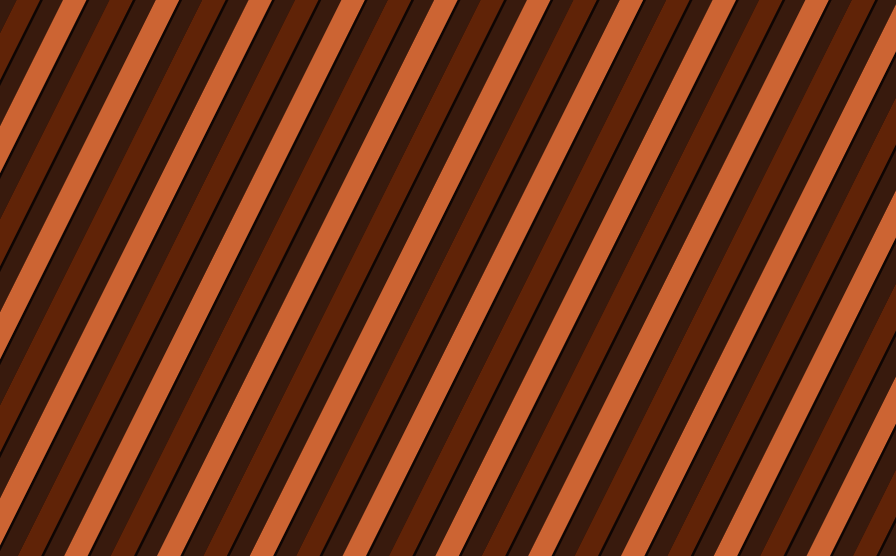
Write a Shadertoy shader that draws this pattern.

```glsl
// Slanted stripes, alternately copper and russet, each with a thin dark shadow, on brown.
#define PERIOD 0.1669   // horizontal repeat, in canvas heights
#define SLANT 0.4986    // sideways run per unit of rise
#define OFFSET 0.1153   // left edge of a copper stripe on the bottom border
#define STRIPE 0.253    // stripe width, as a share of the repeat
#define SHADOW 0.031    // shadow width, as a share of the repeat
#define BROWN vec3(0.220, 0.100, 0.050)
#define RUSSET vec3(0.376, 0.137, 0.027)
#define COPPER vec3(0.800, 0.392, 0.200)
#define SHADE vec3(0.055, 0.020, 0.010)

// Coverage of a repeating band from start to start + width, one pixel soft
float band(float u, float start, float width, float pixel) {
    float center = start + 0.5 * width;
    float d = abs(fract(u - center + 0.5) - 0.5) - 0.5 * width;
    return clamp(0.5 - d / pixel, 0.0, 1.0);
}

// Lays a stripe and the shadow along its right edge over the base
vec3 shadedStripe(vec3 base, vec3 tint, float u, float start, float pixel) {
    base = mix(base, SHADE, band(u, start, STRIPE + SHADOW, pixel));
    return mix(base, tint, band(u, start, STRIPE, pixel));
}

void mainImage(out vec4 fragColor, in vec2 fragCoord) {
    vec2 p = fragCoord / iResolution.y;

    // Position across the stripes, counted in repeats
    float u = (p.x - OFFSET - SLANT * p.y) / PERIOD;
    float pixel = length(vec2(1.0, SLANT)) / (PERIOD * iResolution.y);

    // Two stripes half a repeat apart
    vec3 color = shadedStripe(BROWN, COPPER, u, 0.0, pixel);
    color = shadedStripe(color, RUSSET, u, 0.5, pixel);
    fragColor = vec4(color, 1.0);
}
```
